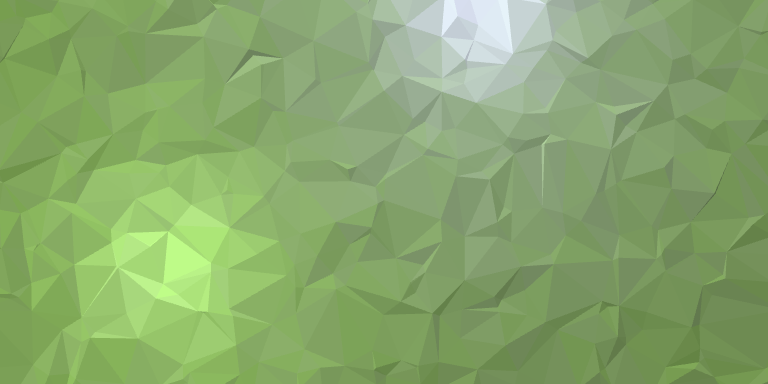
Give the GLSL for this background, as a Shadertoy shader.

```glsl
// Low-poly field of green Delaunay facets with a lime glow and a pale blue glow.
#define CELL 0.074                    // mean site spacing, in canvas heights
#define JITTER 2.2                    // scatter of sites, in cells
#define RELIEF 0.15                   // strength of facet shading
#define TINT 0.05                     // hue variation between facets
#define LEFT_GREEN vec3(0.475, 0.62, 0.325)
#define RIGHT_GREEN vec3(0.415, 0.54, 0.285)
#define HAZE vec3(0.60, 0.69, 0.575)
#define LIME vec3(0.64, 0.84, 0.45)
#define LIME_CORE vec3(0.73, 0.96, 0.53)
#define PALE_CORE vec3(0.88, 0.91, 0.98)
#define LIME_POS vec2(0.45, 0.31)     // in canvas heights
#define PALE_POS vec2(1.25, 0.97)

const int REACH = 4;
const int SPAN = 2 * REACH + 1;
const int SITES = SPAN * SPAN;

vec3 hash32(vec2 p) {
    vec3 q = fract(vec3(p.xyx) * vec3(0.1031, 0.1030, 0.0973));
    q += dot(q, q.yxz + 33.33);
    return fract((q.xxy + q.yzz) * q.zyx);
}

float cross2(vec2 a, vec2 b) { return a.x * b.y - a.y * b.x; }

float glow(vec2 p, vec2 centre, float falloff) {
    vec2 d = p - centre;
    return exp(-falloff * dot(d, d));
}

// Smooth colour field sampled once per facet
vec3 field(vec2 p) {
    vec3 col = mix(LEFT_GREEN, RIGHT_GREEN, smoothstep(0.4, 1.6, p.x));
    col = mix(col, HAZE, 0.87 * glow(p, PALE_POS, 1.9));
    col = mix(col, LIME, 0.85 * glow(p, LIME_POS, 10.0));
    col = mix(col, LIME_CORE, 0.9 * glow(p, LIME_POS, 42.0));
    return mix(col, PALE_CORE, glow(p, PALE_POS, 27.0));
}

vec3 barycentric(vec2 q, vec3 a, vec3 b, vec3 c) {
    vec2 e = b.xy - a.xy, f = c.xy - a.xy, r = q - a.xy;
    vec2 w = vec2(cross2(r, f), cross2(e, r)) / cross2(e, f);
    return vec3(1.0 - w.x - w.y, w);
}

// Colour of the Delaunay facet at p (in cells), and distance to its border
vec3 facet(vec2 p, out float border) {
    // Nearby sites: position relative to p, and height
    vec3 site[SITES];
    vec2 base = floor(p);
    for (int i = 0; i < SITES; i++) {
        vec2 id = base + vec2(i % SPAN - REACH, i / SPAN - REACH);
        vec3 h = hash32(id + 71.0);
        site[i] = vec3(id + 0.5 + JITTER * (h.xy - 0.5) - p, h.z);
    }

    // Shrink a large triangle around p until its circumcircle is empty
    vec3 tri[3];
    tri[0] = vec3(-20.0, -13.0, 0.5);
    tri[1] = vec3(21.0, -12.0, 0.5);
    tri[2] = vec3(1.0, 22.0, 0.5);
    for (int step = 0; step < 24; step++) {
        vec3 lift = vec3(dot(tri[0].xy, tri[0].xy), dot(tri[1].xy, tri[1].xy),
                         dot(tri[2].xy, tri[2].xy));
        float deepest = -1e-4;
        int best = -1;
        for (int i = 0; i < SITES; i++) {
            vec2 q = site[i].xy;
            float depth = dot(q, q) - dot(barycentric(q, tri[0], tri[1], tri[2]), lift);
            if (depth < deepest) { deepest = depth; best = i; }
        }
        if (best < 0) break;

        // Replace the corner that keeps p inside
        vec3 here = barycentric(vec2(0.0), tri[0], tri[1], tri[2]);
        vec3 there = barycentric(site[best].xy, tri[0], tri[1], tri[2]);
        float least = 1e9;
        int leaving = 0;
        for (int k = 0; k < 3; k++) {
            float ratio = here[k] / max(there[k], 1e-7);
            if (there[k] > 1e-7 && ratio < least) { least = ratio; leaving = k; }
        }
        tri[leaving] = site[best];
    }

    vec3 a = tri[0], b = tri[1], c = tri[2];
    vec3 w = barycentric(vec2(0.0), a, b, c);
    vec3 sides = vec3(length(b.xy - c.xy), length(c.xy - a.xy), length(a.xy - b.xy));
    vec3 gap = w * abs(cross2(b.xy - a.xy, c.xy - a.xy)) / sides;
    border = min(gap.x, min(gap.y, gap.z));

    // Flat shading from the slope of the site heights; slivers are steepest
    vec3 heights = vec3(a.z, b.z, c.z);
    float slope = dot(barycentric(vec2(-0.5, 0.8), a, b, c) - w, heights);
    float shade = slope / (1.0 + 0.45 * abs(slope));
    float hue = fract(dot(heights, vec3(7.31))) - 0.5;
    vec3 col = field((p + (a.xy + b.xy + c.xy) / 3.0) * CELL);
    return col * (1.0 + RELIEF * shade) + TINT * hue * vec3(0.3, -0.3, 1.0);
}

void mainImage(out vec4 fragColor, in vec2 fragCoord) {
    float pixel = 1.0 / (iResolution.y * CELL);
    vec2 p = fragCoord * pixel;
    float border, unused;
    vec3 col = facet(p, border);

    // Supersample only along facet borders
    if (border < 0.75 * pixel) {
        vec2 offset = vec2(0.125, 0.375) * pixel;
        col = vec3(0.0);
        for (int i = 0; i < 4; i++) {
            col += 0.25 * facet(p + offset, unused);
            offset = vec2(-offset.y, offset.x);
        }
    }
    fragColor = vec4(clamp(col, 0.0, 1.0), 1.0);
}
```
